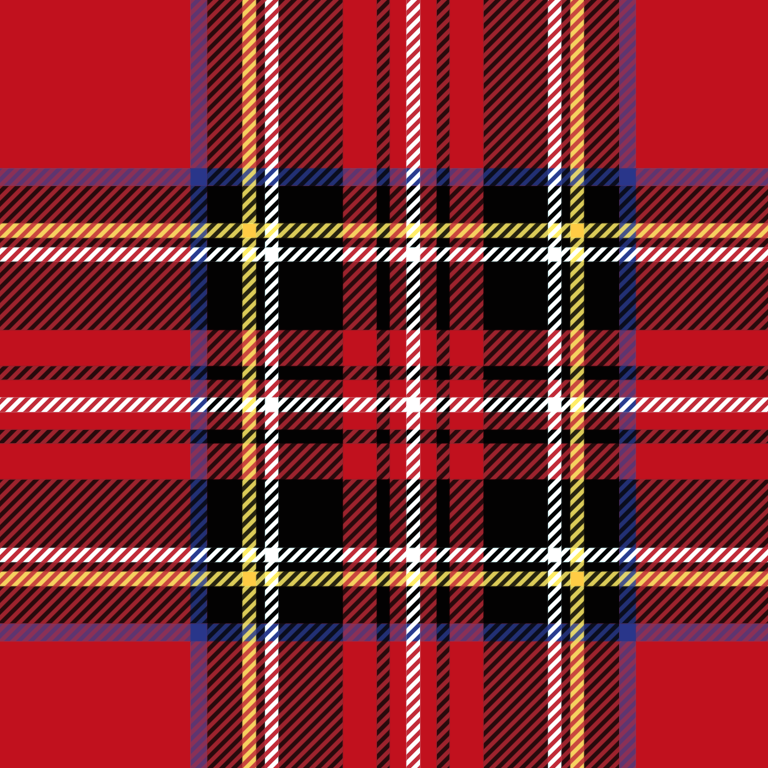
Write a three.js fragment shader that draws this pattern.

```glsl
varying vec2 vUv;

const float EDGE = 0.0013;
const vec2 SETT_CENTER = vec2(0.538, 0.473);
const vec2 SETT_SCALE = vec2(1.0, 1.062);
const float TWILL_LINES = 64.0;

// Thread colours; alpha is how crisply the thread shows in the weave
const vec4 RED = vec4(0.755, 0.068, 0.118, 0.0);
const vec4 BLACK = vec4(0.012, 0.006, 0.008, 0.62);
const vec4 BLUE = vec4(0.16, 0.21, 0.54, 0.3);
const vec4 YELLOW = vec4(1.0, 0.8, 0.27, 0.72);
const vec4 WHITE = vec4(1.0, 1.0, 1.0, 1.0);

// Coverage of a band between two distances from the sett centre
float band(float d, float inner, float outer) {
  return smoothstep(inner - EDGE, inner + EDGE, d)
       * (1.0 - smoothstep(outer - EDGE, outer + EDGE, d));
}

// Mirrored stripe sequence, from the centre line outwards
vec4 sett(float d) {
  vec4 thread = RED;
  thread = mix(thread, WHITE, band(d, -0.1, 0.009));
  thread = mix(thread, BLACK, band(d, 0.0305, 0.0475));
  thread = mix(thread, BLACK, band(d, 0.0915, 0.2685));
  thread = mix(thread, WHITE, band(d, 0.1755, 0.193));
  thread = mix(thread, YELLOW, band(d, 0.2045, 0.2225));
  thread = mix(thread, BLUE, band(d, 0.2685, 0.29));
  return thread;
}

// Rising diagonal ribs: 0 shows the warp, 1 shows the weft
float twill(vec2 p, float lines) {
  float rib = abs(fract((p.x - p.y) * lines) - 0.5);
  return smoothstep(0.17, 0.33, rib);
}

// Interlace two threads, with a faint sheen where their colours differ
vec3 weave(vec4 warp, vec4 weft, float over) {
  float crispness = max(warp.a, weft.a);
  vec3 cloth = mix(warp.rgb, weft.rgb, mix(0.5, over, crispness));
  float contrast = smoothstep(0.0, 0.5, distance(warp.rgb, weft.rgb));
  return cloth + vec3(0.0, 0.13, 0.13) * cloth.r * contrast;
}

void main() {
  // One mirrored sett per tile
  vec2 d = abs(fract(vUv - SETT_CENTER + 0.5) - 0.5) / SETT_SCALE;
  vec3 cloth = weave(sett(d.x), sett(d.y), twill(vUv, TWILL_LINES));
  gl_FragColor = vec4(min(cloth, 1.0), 1.0);
}
```
